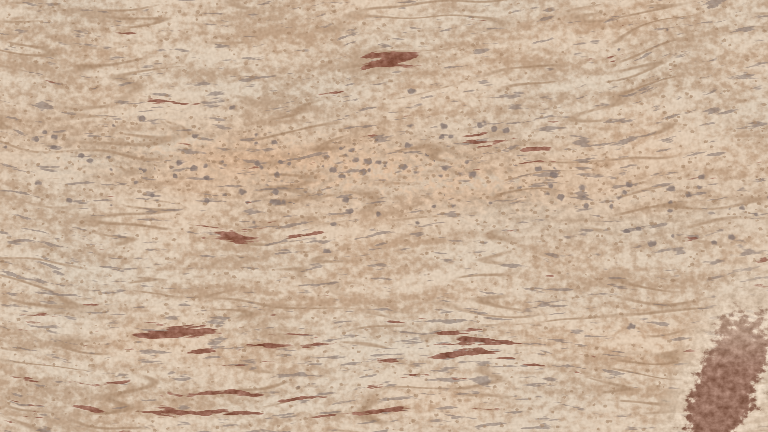
This texture is drawn by a WebGL 1 fragment shader. Its source:

```glsl
precision highp float;
// Cream granite slab with fine, gently flowing horizontal grain.
// Stretched gradient noise makes the grain, veins and rust streaks; scattered
// dots make the mineral specks of an orange band; a brown patch sits at a corner.

uniform vec2 u_resolution;

const vec3 CREAM = vec3(0.875, 0.800, 0.715);
const vec3 TAN = vec3(0.745, 0.630, 0.525);
const vec3 PEACH = vec3(0.825, 0.665, 0.530);
const vec3 OCHRE = vec3(0.640, 0.515, 0.405);
const vec3 SLATE = vec3(0.510, 0.450, 0.430);
const vec3 RUST = vec3(0.520, 0.320, 0.255);
const vec3 UMBER = vec3(0.570, 0.415, 0.350);

float hash(vec2 p) {
  vec3 a = fract(p.xyx * 0.1031);
  a += dot(a, a.yzx + 33.33);
  return fract((a.x + a.y) * a.z);
}

float cornerSlope(vec2 cell, vec2 offset) {
  float angle = 6.2832 * hash(cell);
  return dot(vec2(cos(angle), sin(angle)), offset);
}

// Gradient noise, roughly -1 to 1
float noise(vec2 p) {
  vec2 i = floor(p), f = p - i;
  vec2 w = f * f * f * (f * (f * 6.0 - 15.0) + 10.0);
  vec2 e = vec2(1.0, 0.0);
  float low = mix(cornerSlope(i, f), cornerSlope(i + e.xy, f - e.xy), w.x);
  float high = mix(cornerSlope(i + e.yx, f - e.yx), cornerSlope(i + e.xx, f - e.xx), w.x);
  return 1.6 * mix(low, high, w.y);
}

float fbm(vec2 p) {
  float sum = 0.0, amp = 0.5;
  for (int i = 0; i < 4; i++) {
    sum += amp * noise(p);
    p = p * 2.03 + vec2(17.3, 9.1);
    amp *= 0.5;
  }
  return sum;
}

// Soft elliptical region, 1 at its centre
float region(vec2 p, vec2 centre, vec2 radius) {
  vec2 d = (p - centre) / radius;
  return exp(-dot(d, d));
}

// Bends the grain: falling at the upper left, rising at the right
vec2 flow(vec2 p) {
  float upper = smoothstep(0.25, 0.85, p.y);
  float bend = 0.10 * p.x * (1.0 - smoothstep(0.3, 0.9, p.x));
  bend -= 0.13 * upper * smoothstep(0.9, 1.9, p.x);
  bend += 0.035 * noise(p * vec2(1.7, 2.6)) + 0.010 * noise(p * vec2(6.0, 9.0));
  return vec2(p.x, p.y + bend);
}

// Random dots, one per cell; density from 0 to 1
float specks(vec2 p, float density) {
  vec2 cell = floor(p);
  float cover = 0.0;
  for (int y = -1; y <= 1; y++) {
    for (int x = -1; x <= 1; x++) {
      vec2 c = cell + vec2(x, y);
      vec2 centre = c + vec2(hash(c + 3.1), hash(c + 7.7));
      float radius = mix(0.15, 0.48, hash(c + 12.9));
      float present = step(hash(c + 21.3), density);
      float d = length((p - centre) * vec2(0.85, 1.15)) + 0.15 * noise(p * 2.3);
      cover = max(cover, present * (1.0 - smoothstep(radius - 0.18, radius + 0.08, d)));
    }
  }
  return cover;
}

// Where rust streaks gather: a few strong spots and wide faint zones
float rustZone(vec2 p) {
  float zone = region(p, vec2(0.37, 0.785), vec2(0.09, 0.028));
  zone += region(p, vec2(0.90, 0.860), vec2(0.18, 0.026));
  zone += region(p, vec2(0.82, 0.685), vec2(0.06, 0.016));
  zone += region(p, vec2(1.18, 0.665), vec2(0.15, 0.022));
  zone += region(p, vec2(0.56, 0.460), vec2(0.17, 0.034));
  zone += 0.75 * region(p, vec2(0.50, 0.225), vec2(0.50, 0.050));
  zone += 0.75 * region(p, vec2(1.12, 0.180), vec2(0.18, 0.045));
  zone += 0.65 * region(p, vec2(0.50, 0.070), vec2(0.60, 0.055));
  return min(zone, 1.0);
}

void main() {
  vec2 p = gl_FragCoord.xy / u_resolution.y;
  vec2 q = flow(p);
  float cloud = fbm(p * vec2(2.2, 4.0) + 31.0);
  float mottle = fbm(p * vec2(48.0, 62.0));

  // Cream and tan grain
  float grain = fbm(q * vec2(4.0, 24.0) + 5.0);
  float tone = 0.56 + 0.65 * grain + 0.75 * mottle + 0.35 * cloud;
  vec3 color = mix(TAN, CREAM, smoothstep(0.05, 0.90, tone));
  color += vec3(0.012, -0.004, -0.014) * noise(p * vec2(3.0, 7.0) + 60.0);

  // Orange band
  float band = region(p, vec2(0.82, 0.67 - 0.08 * p.x), vec2(0.72, 0.095));
  float peach = band * smoothstep(-0.25, 0.35, cloud + mottle + 0.1);
  color = mix(color, PEACH + 0.15 * mottle, 0.65 * peach);

  // Thin ochre veins and short grey dashes
  float vein = 1.0 - smoothstep(0.02, 0.16, abs(noise(q * vec2(3.5, 25.0) + 40.0)));
  vein *= smoothstep(-0.05, 0.40, noise(q * vec2(5.0, 12.0) + 70.0) + 0.5 * mottle);
  color = mix(color, OCHRE, 0.65 * vein);
  float dash = fbm(q * vec2(13.0, 75.0) + 90.0) + 0.25 * cloud;
  color = mix(color, SLATE, 0.55 * smoothstep(0.24, 0.42, dash));

  // Mineral specks, dense in the band and sparse elsewhere
  float coarse = specks(p * 52.0, 0.34 * band * smoothstep(-0.3, 0.3, cloud + 0.1));
  float fine = specks(p * 95.0 + 13.0, 0.07 + 0.22 * band);
  color = mix(color, SLATE, 0.75 * coarse);
  color = mix(color, OCHRE, 0.60 * fine);

  // Rust streaks
  float streak = fbm(q * vec2(6.0, 46.0) + 120.0) + 0.15 * mottle;
  float rust = smoothstep(0.0, 0.12, streak - 0.50 + 0.50 * rustZone(p));
  color = mix(color, RUST + 0.20 * mottle, 0.85 * rust);

  // Brown corner patch with a pale rim
  vec2 d = p - vec2(1.685, 0.115);
  vec2 leaning = vec2(0.93 * d.x - 0.37 * d.y, 0.37 * d.x + 0.93 * d.y);
  float reach = length(leaning / vec2(0.075, 0.175)) + 0.35 * fbm(p * 14.0) + 0.45 * mottle;
  float rim = 1.0 - smoothstep(1.2, 1.9, reach);
  color = mix(color, CREAM + 0.20 * mottle, 0.65 * rim);
  float core = 1.0 - smoothstep(0.85, 1.08, reach);
  float fade = 1.0 - 0.5 * smoothstep(0.12, 0.26, p.y);
  color = mix(color, UMBER + 0.22 * mottle, 0.92 * core * fade);

  // Sharp crystalline sparkle
  color += 0.035 * noise(p * 135.0 + 200.0);
  gl_FragColor = vec4(clamp(color, 0.0, 1.0), 1.0);
}
```
